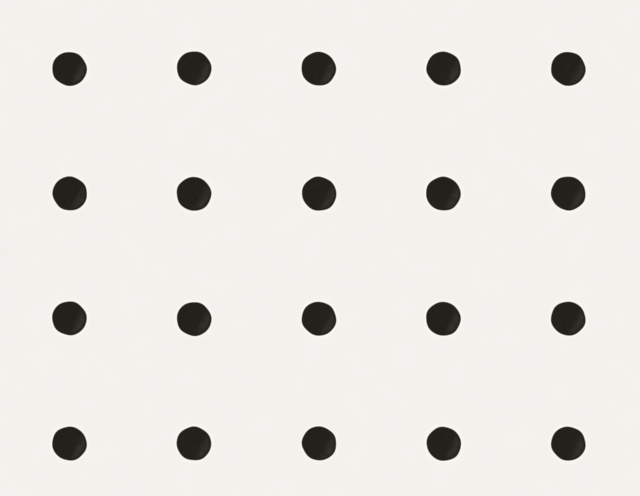
This pattern is drawn by a Shadertoy shader. Its source:

```glsl
// Grid of slightly uneven black ink dots, five by four, on warm off-white paper.
#define PITCH vec2(0.1948, 0.2520)
#define FIRST_DOT vec2(0.1087, 0.1056)
#define RADIUS 0.0265
#define EDGE_SOFTNESS 0.0016
#define WOBBLE 0.016
#define DRIFT 0.0006
#define HALO_WIDTH 0.0045
#define PAPER vec3(0.957, 0.944, 0.930)
#define INK vec3(0.140, 0.130, 0.112)
#define SHEEN vec3(0.235, 0.224, 0.204)

vec2 hash2(vec2 p) {
    vec2 q = vec2(dot(p, vec2(127.1, 311.7)), dot(p, vec2(269.5, 183.3)));
    return fract(sin(q) * 4375.85);
}

// Layered, warped sines, roughly -1 to 1
float mottle(vec2 p) {
    float sum = 0.0;
    float weight = 0.5;
    for (int i = 0; i < 4; i++) {
        sum += weight * sin(p.x + 1.7 * sin(p.y * 0.8)) * sin(p.y + 1.3 * sin(p.x * 0.7));
        p = mat2(1.5, 1.1, -1.1, 1.5) * p + 2.3;
        weight *= 0.6;
    }
    return sum;
}

// Signed distance to a hand-inked disc
float dotDistance(vec2 p, vec2 seed) {
    float angle = atan(p.y, p.x);
    vec2 phase = 6.2832 * seed;
    float bumps = sin(2.0 * angle + 2.2 + 0.6 * seed.x)
                + 0.6 * sin(5.0 * angle + phase.x)
                + 0.4 * sin(7.0 * angle + phase.y);
    return length(p) - RADIUS * (1.0 + WOBBLE * bumps);
}

void mainImage(out vec4 fragColor, in vec2 fragCoord) {
    vec2 uv = fragCoord / iResolution.xy;
    vec2 toWidth = vec2(1.0, iResolution.y / iResolution.x);
    vec2 pos = uv * toWidth;

    // Nearest dot and its own small variation
    vec2 cell = round((uv - FIRST_DOT) / PITCH);
    vec2 seed = hash2(cell + 3.0);
    vec2 p = (uv - FIRST_DOT - cell * PITCH) * toWidth - DRIFT * (2.0 * seed - 1.0);
    float dist = dotDistance(p, seed);

    // Paper with faint mottling and a pale rim around each dot
    vec3 color = PAPER + 0.004 * mottle(pos * 45.0);
    float rim = max(dist, 0.0) / HALO_WIDTH;
    color += 0.022 * exp(-rim * rim);

    // Ink with a soft sheen toward the lower right
    float crescent = smoothstep(0.25, 0.75, dot(p, vec2(0.9, -0.44)) / RADIUS)
                   * smoothstep(0.0, 0.006, -dist);
    float grain = 0.5 + 0.5 * mottle(pos * 260.0 + 9.0 * seed);
    vec3 ink = mix(INK, SHEEN, crescent * (0.35 + 0.5 * grain));
    ink += 0.018 * (grain - 0.5);

    float edge = max(EDGE_SOFTNESS, 0.8 / iResolution.x);
    color = mix(color, ink, 1.0 - smoothstep(-edge, edge, dist));
    fragColor = vec4(clamp(color, 0.0, 1.0), 1.0);
}
```
